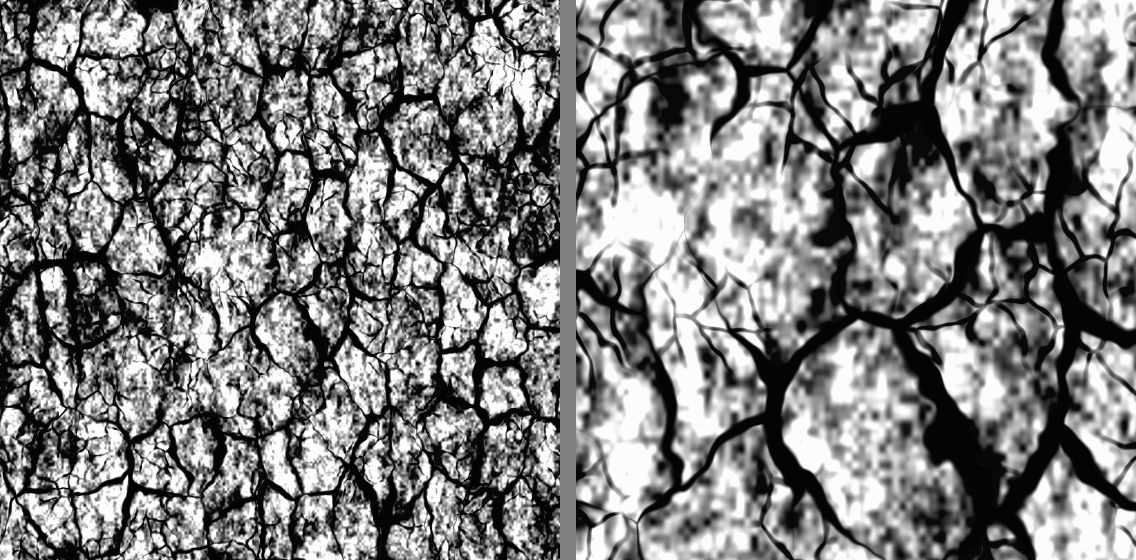
Left: the whole. Right: its middle third, enlarged.
This texture is drawn by a WebGL 2 fragment shader. Its source:

```glsl
#version 300 es
precision highp float;
// Weathered tree bark in black and white: tall rough plates split by deep cracks.
// Warped, stretched Voronoi cells give the plates and their finer flakes;
// layers of value noise give the mottled, slightly streaked surface.

uniform vec2 u_resolution;
out vec4 fragColor;

// Integer hash of a lattice point, two values in 0..1
vec2 hash2(vec2 cell) {
    uvec2 v = uvec2(ivec2(cell) + 4096);
    v = v * 1664525u + 1013904223u;
    v.x += v.y * 1664525u;
    v.y += v.x * 1664525u;
    v ^= v >> 16u;
    v.x += v.y * 1664525u;
    v.y += v.x * 1664525u;
    v ^= v >> 16u;
    return vec2(v & 65535u) / 65535.0;
}

// Two independent channels of smooth value noise
vec2 noise2(vec2 p) {
    vec2 i = floor(p);
    vec2 f = p - i;
    f = f * f * (3.0 - 2.0 * f);
    return mix(mix(hash2(i), hash2(i + vec2(1, 0)), f.x),
               mix(hash2(i + vec2(0, 1)), hash2(i + vec2(1, 1)), f.x), f.y);
}

// Zero-centred noise
float grain(vec2 p) {
    return noise2(p).x - 0.5;
}

vec2 cellPoint(vec2 cell) {
    return cell + vec2(0.12, 0.0) + vec2(0.76, 1.0) * hash2(cell);
}

// x: distance to the nearest cell border in canvas units, y: random value of the cell
vec2 plates(vec2 p, vec2 scale) {
    vec2 q = p * scale;
    vec2 base = floor(q);
    vec2 home = base;
    vec2 toHome = vec2(0.0);
    float nearest = 1e3;
    for (int y = -1; y <= 1; y++)
    for (int x = -1; x <= 1; x++) {
        vec2 cell = base + vec2(x, y);
        vec2 r = cellPoint(cell) - q;
        if (dot(r, r) < nearest) {
            nearest = dot(r, r);
            toHome = r;
            home = cell;
        }
    }
    float border = 1e3;
    for (int y = -2; y <= 2; y++)
    for (int x = -2; x <= 2; x++) {
        vec2 r = cellPoint(home + vec2(x, y)) - q;
        vec2 across = r - toHome;
        if (dot(across, across) > 1e-5) {
            vec2 n = normalize(across);
            border = min(border, dot(0.5 * (r + toHome), n) / length(n * scale));
        }
    }
    return vec2(border, hash2(home + 71.0).x);
}

void main() {
    vec2 p = gl_FragCoord.xy / min(u_resolution.x, u_resolution.y);
    float pixel = 1.0 / min(u_resolution.x, u_resolution.y);

    // Ragged displacement at three sizes
    vec2 w = p;
    w += 0.032 * (noise2(p * vec2(13.0, 11.0) + 5.3) - 0.5);
    w += 0.012 * (noise2(p * 43.0 + 17.7) - 0.5);
    w += 0.005 * (noise2(p * 115.0 + 31.1) - 0.5);

    // Mottled surface, from broad patches to fine grit
    vec2 plate = plates(w, vec2(13.0, 8.0));
    vec2 s = mix(p, w, 0.6);
    float tone = 0.69 + 0.16 * (plate.y - 0.5);
    tone += 0.40 * grain(s * vec2(7.0, 5.0) + 3.7);
    tone += 0.55 * grain(s * vec2(30.0, 20.0) + 9.1);
    tone += 0.50 * grain(s * vec2(115.0, 16.0) + 23.9);
    tone += 0.72 * grain(s * vec2(74.0, 48.0) + 41.3);
    tone += 0.80 * grain(s * vec2(145.0, 100.0) + 57.7);
    tone += 0.70 * grain(p * vec2(250.0, 205.0) + 83.1);

    // Thin breaks between flakes, fading in and out
    float flake = plates(w + 0.37, vec2(34.0, 25.0)).x;
    float fade = smoothstep(0.3, 0.7, noise2(p * vec2(24.0, 17.0) + 12.9).y);
    tone -= 0.65 * fade * (1.0 - smoothstep(0.0006, 0.0022 + pixel, flake));

    // Deep cracks of uneven width with shaded rims
    float opening = noise2(p * vec2(12.0, 9.0) + 65.2).x;
    opening += 0.5 * grain(p * 38.0 + 7.4);
    float halfWidth = mix(-0.0015, 0.0085, clamp(opening, 0.0, 1.0));
    float gap = plate.x - halfWidth;
    tone -= 0.30 * exp(-max(gap, 0.0) / 0.007);
    float solid = smoothstep(-0.001 - 0.5 * pixel, 0.0015 + 0.5 * pixel, gap);

    float shade = mix(0.015, clamp(tone, 0.03, 0.99), solid);
    fragColor = vec4(vec3(shade), 1.0);
}
```
